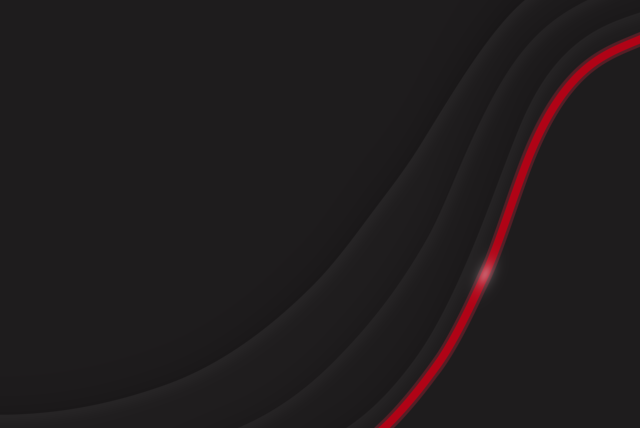
Reproduce this background procedurally as a Shadertoy shader.

```glsl
#define BASE vec3(0.118, 0.110, 0.114)
#define RED vec3(0.69, 0.012, 0.085)
#define RIM vec3(0.33, 0.12, 0.15)
#define CORE_WIDTH 0.0092
#define RIM_WIDTH 0.0160
#define LIGHT 0.026
#define LIGHT_FADE 0.022
#define SHADOW 0.016
#define SHADOW_FADE 0.045
#define GLOW_POS vec2(1.137, 0.359)
#define GLOW_DIR vec2(0.414, 0.910)

// Knots hold x, height and slope, in canvas heights
const vec3 OUTER[6] = vec3[6](
    vec3(0.0, 0.031, 0.0), vec3(0.391, 0.102, 0.36), vec3(0.734, 0.334, 1.0),
    vec3(0.859, 0.486, 1.35), vec3(0.988, 0.666, 1.62), vec3(1.23, 1.0, 0.85));
const vec3 MIDDLE[6] = vec3[6](
    vec3(0.557, 0.0, 0.42), vec3(0.781, 0.154, 1.0), vec3(1.0, 0.441, 1.75),
    vec3(1.084, 0.625, 2.3), vec3(1.195, 0.84, 1.5), vec3(1.377, 1.0, 0.5));
const vec3 INNER[6] = vec3[6](
    vec3(0.811, 0.0, 0.65), vec3(0.977, 0.168, 1.4), vec3(1.123, 0.459, 2.5),
    vec3(1.215, 0.697, 2.45), vec3(1.318, 0.867, 1.05), vec3(1.5, 0.971, 0.33));
const vec3 STRIPE[6] = vec3[6](
    vec3(0.9, 0.0, 0.95), vec3(1.025, 0.148, 1.4), vec3(1.137, 0.359, 2.2),
    vec3(1.234, 0.619, 2.55), vec3(1.344, 0.811, 1.1), vec3(1.5, 0.908, 0.42));

// Signed distance to a Hermite spline, positive below it
float curveDistance(vec2 p, vec3 knots[6]) {
    float x = clamp(p.x, knots[0].x, knots[5].x);
    vec3 a = knots[0], b = knots[1];
    for (int i = 1; i < 5; i++) {
        if (x > knots[i].x) {
            a = knots[i];
            b = knots[i + 1];
        }
    }
    float h = b.x - a.x;
    float t = (x - a.x) / h;
    float chord = (b.y - a.y) / h;
    float c2 = 3.0 * chord - 2.0 * a.z - b.z;
    float c3 = a.z + b.z - 2.0 * chord;
    float height = a.y + h * t * (a.z + t * (c2 + t * c3));
    float slope = a.z + t * (2.0 * c2 + 3.0 * t * c3);
    height += slope * (p.x - x);
    return (height - p.y) / sqrt(1.0 + slope * slope);
}

// Raised sheet: shadow outside its edge, soft light inside
vec3 addSheet(vec3 under, vec3 sheet, float d, float aa) {
    vec3 shaded = under - SHADOW * exp(-max(-d, 0.0) / SHADOW_FADE);
    float rim = max(d, 0.0) / LIGHT_FADE;
    vec3 lit = sheet + LIGHT * exp(-rim * rim);
    return mix(shaded, lit, smoothstep(-aa, aa, d));
}

void mainImage(out vec4 fragColor, in vec2 fragCoord) {
    vec2 p = fragCoord / iResolution.xy * vec2(1.5, 1.0);
    float aa = 0.8 / iResolution.y;

    // Layered dark sheets
    vec3 color = BASE;
    color = addSheet(color, BASE + 0.006, curveDistance(p, OUTER), aa);
    color = addSheet(color, BASE + 0.002, curveDistance(p, MIDDLE), aa);
    color = addSheet(color, BASE, curveDistance(p, INNER), aa);

    // Red stripe with a muted rim
    float d = curveDistance(p, STRIPE);
    color = mix(color, BASE, smoothstep(-aa, aa, d));
    color = mix(color, RIM, 1.0 - smoothstep(-aa, aa, abs(d) - RIM_WIDTH));
    color = mix(color, RED, 1.0 - smoothstep(-aa, aa, abs(d) - CORE_WIDTH));

    // Glint stretched along the stripe
    vec2 q = p - GLOW_POS;
    vec2 local = vec2(dot(q, GLOW_DIR), dot(q, vec2(GLOW_DIR.y, -GLOW_DIR.x)));
    float halo = exp(-dot(local * vec2(24.0, 44.0), local * vec2(24.0, 44.0)));
    float spark = exp(-dot(local * vec2(45.0, 90.0), local * vec2(45.0, 90.0)));
    color = mix(color, vec3(0.9, 0.82, 0.84), 0.22 * halo + 0.2 * spark);

    fragColor = vec4(color, 1.0);
}
```
